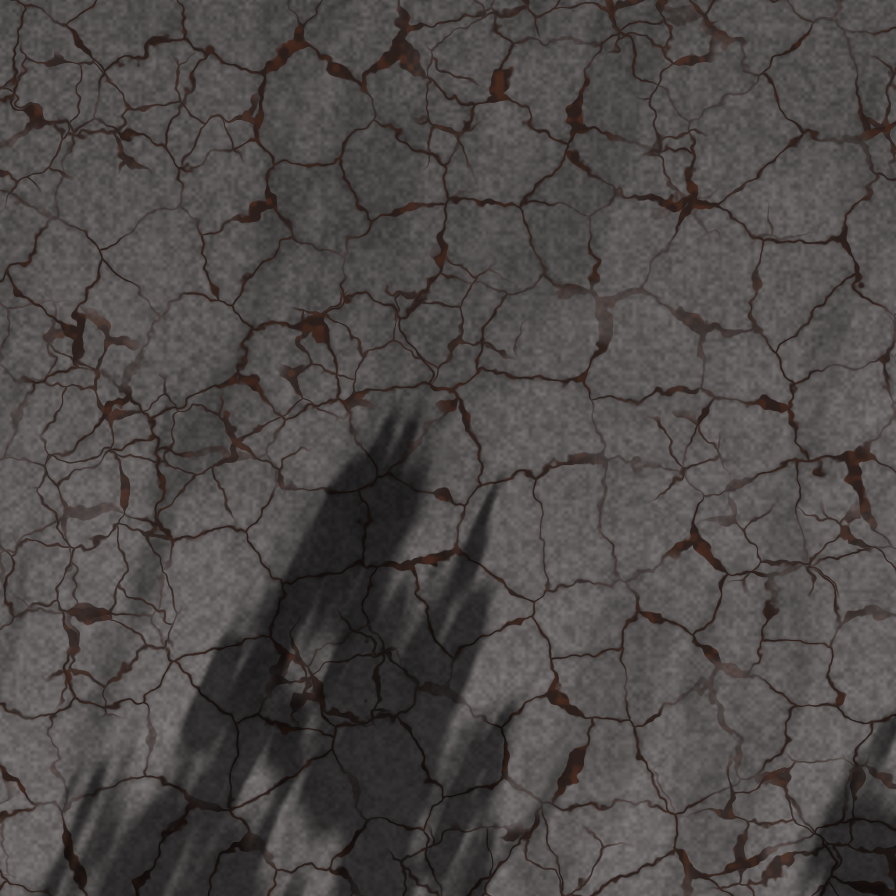
A three.js fragment shader for this texture:

```glsl
// Cracked grey stone with rusty fissures and slanting streaked shadows.
varying vec2 vUv;

float hash(vec2 p) {
  return fract(sin(dot(p, vec2(127.1, 311.7))) * 43758.5453);
}

vec2 hash2(vec2 p) {
  return vec2(hash(p), hash(p + 57.3));
}

float noise(vec2 p) {
  vec2 i = floor(p);
  vec2 f = fract(p);
  f = f * f * (3.0 - 2.0 * f);
  return mix(mix(hash(i), hash(i + vec2(1.0, 0.0)), f.x),
             mix(hash(i + vec2(0.0, 1.0)), hash(i + 1.0), f.x), f.y);
}

float fbm(vec2 p) {
  float sum = 0.0;
  float amp = 0.5;
  for (int i = 0; i < 4; i++) {
    sum += amp * noise(p);
    p = p * 2.03 + 17.1;
    amp *= 0.5;
  }
  return sum / 0.9375;
}

// Distance to the nearest Voronoi border, in cell units
float borderDistance(vec2 p) {
  vec2 cell = floor(p);
  vec2 f = fract(p);
  vec2 nearest = vec2(0.0);
  float best = 8.0;
  for (int y = -1; y <= 1; y++) {
    for (int x = -1; x <= 1; x++) {
      vec2 g = vec2(float(x), float(y));
      vec2 r = g + hash2(cell + g) - f;
      if (dot(r, r) < best) {
        best = dot(r, r);
        nearest = r;
      }
    }
  }
  float border = 8.0;
  for (int y = -2; y <= 2; y++) {
    for (int x = -2; x <= 2; x++) {
      vec2 g = vec2(float(x), float(y));
      vec2 r = g + hash2(cell + g) - f;
      vec2 gap = r - nearest;
      if (dot(gap, gap) > 0.0001) {
        border = min(border, dot(0.5 * (r + nearest), normalize(gap)));
      }
    }
  }
  return border;
}

// Soft elliptical falloff: 1 at the centre, 0 at the rim, negative outside
float blob(vec2 p, vec2 center, vec2 radius) {
  return 1.0 - length((p - center) / radius);
}

// Dark brushed shadow masses, broken up along the slant
float shadowMask(vec2 uv) {
  vec2 slant = vec2(uv.x - 0.42 * uv.y, uv.y);
  float streak = 0.6 * noise(slant * vec2(30.0, 7.0)) + 0.4 * noise(slant * vec2(75.0, 16.0) + 9.0);
  float mass = blob(uv, vec2(0.43, 0.18), vec2(0.15, 0.33));
  mass = max(mass, blob(slant, vec2(0.22, 0.42), vec2(0.07, 0.17)));
  mass = max(mass, blob(uv, vec2(0.30, 0.2), vec2(0.09, 0.09)));
  mass = max(mass, blob(uv, vec2(0.2, -0.02), vec2(0.22, 0.17)));
  mass = max(mass, blob(uv, vec2(1.02, 0.03), vec2(0.12, 0.16)));
  return smoothstep(0.0, 0.5, max(mass, -1.0) + 1.5 * (streak - 0.47));
}

void main() {
  vec2 uv = vUv;

  // Stone: brighter toward the bottom, mottled and finely grained
  float tone = mix(0.405, 0.325, smoothstep(0.0, 1.0, uv.y));
  tone += 0.07 * (fbm(uv * 9.0) - 0.5);
  tone += 0.09 * (noise(uv * 250.0) - 0.5) + 0.07 * (noise(uv * 130.0 + 31.0) - 0.5);
  vec3 color = tone * vec3(1.03, 0.985, 0.985);

  // Faint slanting stains, strongest on the left
  float stain = fbm(vec2(uv.x - 0.25 * uv.y, uv.y * 0.22) * 17.0 + 4.0);
  color *= 1.0 - mix(0.16, 0.34, smoothstep(0.45, 0.1, uv.x)) * smoothstep(0.48, 0.75, stain);

  // Ragged cracks: a main network and a sparse finer one
  vec2 wobble = vec2(fbm(uv * 24.0), fbm(uv * 24.0 + 40.0)) - 0.5;
  vec2 warped = uv + 0.035 * wobble;
  warped += 0.005 * (vec2(noise(uv * 110.0), noise(uv * 110.0 + 60.0)) - 0.5);
  float coarse = borderDistance(warped * 10.5 + 3.0) / 10.5;
  float fine = borderDistance(warped * 15.0 + 21.0) / 15.0;
  float swell = smoothstep(0.53, 0.85, fbm(uv * 22.0 + 70.0));
  float width = 0.0012 + 0.0075 * swell;
  float strength = mix(0.4, 1.0, smoothstep(0.25, 0.55, noise(uv * 17.0 + 11.0)));
  float crack = strength * (1.0 - smoothstep(width - 0.001, width + 0.0015, coarse));
  float sparse = smoothstep(0.52, 0.64, noise(uv * 8.0 + 90.0));
  crack = max(crack, 0.85 * sparse * (1.0 - smoothstep(width - 0.001, width + 0.0013, fine)));
  float rim = 0.14 * strength * (1.0 - smoothstep(0.0, 0.008, coarse));

  // Rust gathers in the wider parts of the cracks
  vec3 soil = mix(vec3(0.15, 0.105, 0.09), vec3(0.27, 0.15, 0.105),
                  smoothstep(0.35, 0.8, noise(uv * 120.0 + 5.0)) * (0.4 + 0.6 * swell));
  color = mix(color * (1.0 - rim), soil, crack * 0.92);

  color *= mix(1.0, 0.42, shadowMask(uv));
  gl_FragColor = vec4(color, 1.0);
}
```
